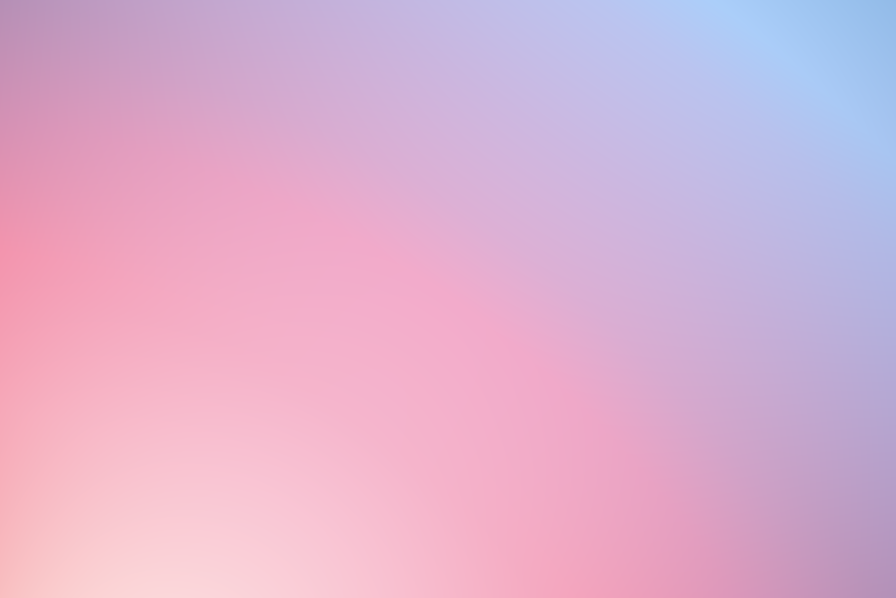
This background is drawn by a WebGL 1 fragment shader. Its source:

```glsl
precision highp float;
// Soft pastel backdrop: a peach glow low left fading in arcs through pink and lilac to sky blue.

uniform vec2 u_resolution;

#define ASPECT 1.5
#define ARC_CENTER vec2(-0.262, -0.945)
#define AXIS_ANGLE 0.962
#define HALF_SPREAD 0.475
#define CREASE_RADIUS 1.767

// Blend toward the next colour of a ramp between two radii.
vec3 rampTo(vec3 current, vec3 next, float from, float to, float radius) {
  return mix(current, next, clamp((radius - from) / (to - from), 0.0, 1.0));
}

// Bright colours along the axis, from the peach glow to the blue one.
vec3 axisRamp(float r) {
  vec3 color = vec3(0.99, 0.88, 0.87);
  color = rampTo(color, vec3(0.985, 0.85, 0.86), 0.98, 1.096, r);
  color = rampTo(color, vec3(0.975, 0.77, 0.83), 1.096, 1.334, r);
  color = rampTo(color, vec3(0.96, 0.71, 0.80), 1.334, 1.508, r);
  color = rampTo(color, vec3(0.95, 0.67, 0.795), 1.508, CREASE_RADIUS, r);
  color = rampTo(color, vec3(0.865, 0.69, 0.835), CREASE_RADIUS, 1.902, r);
  color = rampTo(color, vec3(0.80, 0.72, 0.88), 1.902, 2.092, r);
  color = rampTo(color, vec3(0.73, 0.77, 0.94), 2.092, 2.316, r);
  color = rampTo(color, vec3(0.67, 0.81, 0.98), 2.316, 2.43, r);
  return rampTo(color, vec3(0.57, 0.745, 0.92), 2.43, 2.625, r);
}

// Deeper colours toward both ends of the arcs: coral, rose, then mauve.
vec3 sideRamp(float r) {
  vec3 color = vec3(0.96, 0.62, 0.64);
  color = rampTo(color, vec3(0.96, 0.61, 0.68), 0.98, 1.29, r);
  color = rampTo(color, vec3(0.95, 0.56, 0.66), 1.29, 1.55, r);
  color = rampTo(color, vec3(0.82, 0.56, 0.70), 1.55, CREASE_RADIUS, r);
  color = rampTo(color, vec3(0.71, 0.56, 0.71), CREASE_RADIUS, 1.963, r);
  return rampTo(color, vec3(0.60, 0.58, 0.77), 1.963, 2.285, r);
}

void main() {
  vec2 position = gl_FragCoord.xy / u_resolution * vec2(ASPECT, 1.0);
  vec2 offset = position - ARC_CENTER;
  float radius = length(offset);

  // Shade grows with the squared angle away from the axis.
  float deviation = (atan(offset.y, offset.x) - AXIS_ANGLE) / HALF_SPREAD;
  float sideAmount = min(deviation * deviation, 1.0);

  vec3 color = mix(axisRamp(radius), sideRamp(radius), sideAmount);
  gl_FragColor = vec4(color, 1.0);
}
```
